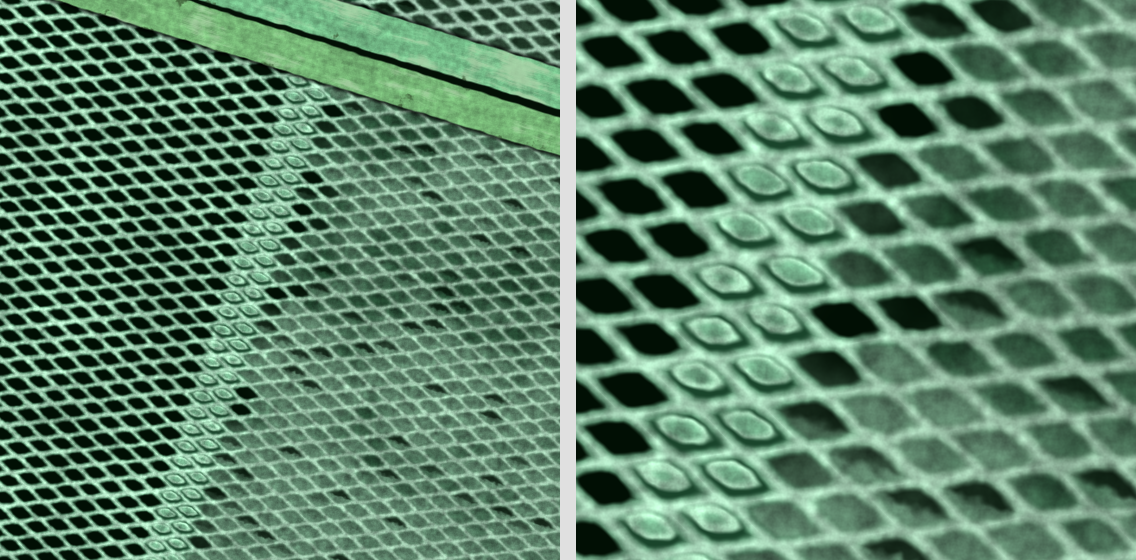
Left, the full canvas; right, a detail of the centre.
This texture is drawn by a WebGL 1 fragment shader. Its source:

```glsl
precision highp float;
// Green expanded-metal mesh with a riveted seam, a dusty backing panel and two painted beams.
uniform vec2 u_resolution;

vec2 hash2(vec2 p) {
  p = vec2(dot(p, vec2(127.1, 311.7)), dot(p, vec2(269.5, 183.3)));
  return fract(sin(p) * 43758.5);
}

// Gradient noise, roughly -0.7 to 0.7
float noise(vec2 p) {
  vec2 i = floor(p), f = fract(p), w = f * f * f * (f * (f * 6.0 - 15.0) + 10.0);
  vec2 e = vec2(0.0, 1.0);
  float a = dot(hash2(i) * 2.0 - 1.0, f);
  float b = dot(hash2(i + e.yx) * 2.0 - 1.0, f - e.yx);
  float c = dot(hash2(i + e) * 2.0 - 1.0, f - e);
  float d = dot(hash2(i + 1.0) * 2.0 - 1.0, f - 1.0);
  return mix(mix(a, b, w.x), mix(c, d, w.x), w.y);
}

float fbm(vec2 p) {
  float sum = 0.0, amp = 0.6;
  for (int i = 0; i < 4; i++) {
    sum += amp * noise(p);
    p = p * 2.1 + 7.3;
    amp *= 0.55;
  }
  return sum;
}

// Approximate signed distance to a rounded diamond
float diamond(vec2 q, vec2 size, float power) {
  vec2 k = pow(abs(q) / size + 0.0001, vec2(power));
  return (pow(k.x + k.y, 1.0 / power) - 1.0) * size.y;
}

float inside(float d, float soft) {
  return 1.0 - smoothstep(-soft, soft, d);
}

vec3 mesh(vec2 p, float soft, float grain) {
  // Skewed lattice; q is measured along the long and short diagonals of a hole
  vec2 warped = p + 0.003 * vec2(noise(p * 14.0), noise(p * 14.0 + 31.0));
  vec2 g = vec2(26.66 * warped.x - 8.17 * warped.y, 34.74 * warped.y - 3.5 * warped.x);
  g += vec2(0.241, 0.677);
  float hole = 1.0;
  vec2 q = vec2(0.0), cell = q;
  for (int j = -1; j <= 1; j++) {
    for (int i = -1; i <= 1; i++) {
      vec2 id = floor(g) + vec2(i, j), f = g - id - 0.5, r = hash2(id);
      vec2 k = vec2(0.0356 * f.x, 0.0311 * (f.y + 0.5 * f.x)) + (r - 0.5) * 0.0014;
      float d = diamond(k, vec2(0.0196, 0.0100) * (0.93 + 0.14 * r.y), 1.3);
      if (d < hole) { hole = d; q = k; cell = id; }
    }
  }
  vec2 rnd = hash2(cell);
  float rough = noise(p * 130.0);
  hole += 0.0013 * rough;

  // Panel behind the right side, beyond the ragged shadow of the seam
  float cloud = fbm(p * 5.0 + 3.0);
  float ragged = 2.5 * cloud + 0.8 * (0.5 - p.y);
  float panel = smoothstep(9.2, 11.0, cell.x + ragged + rnd.x * 1.8);
  float dusty = smoothstep(9.0, 11.5, g.x + ragged);
  float seam = step(6.5, cell.x) * step(cell.x, 8.5);

  // Strands: light on the ridge, deeper green beside each hole
  float ridge = smoothstep(-0.001, 0.0052, hole);
  vec3 strand = mix(vec3(0.25, 0.45, 0.33), vec3(0.68, 0.87, 0.75), ridge);
  vec3 dull = mix(vec3(0.36, 0.51, 0.41), vec3(0.60, 0.75, 0.65), ridge);
  strand = mix(strand, dull, dusty * 0.9);
  strand *= 0.98 + 0.55 * grain + 0.16 * rough + 0.25 * cloud;
  strand = mix(strand, vec3(0.70, 0.81, 0.77), 0.35 * smoothstep(0.75, 1.1, p.y) * dusty);

  // What shows through the holes
  vec3 dark = vec3(0.005, 0.06, 0.015);
  vec3 dust = mix(vec3(0.13, 0.27, 0.18), vec3(0.34, 0.48, 0.39),
                  smoothstep(-0.32, 0.20, cloud + 0.3 * (0.55 - p.y) + 0.3 * (rnd.x - 0.5)));
  dust *= 1.0 + 0.7 * grain - 14.0 * q.y;
  float gap = smoothstep(0.80, 0.95, rnd.y) * smoothstep(-0.004, 0.003, q.y + 0.006 * rough);
  dust = mix(dust, dark, 0.75 * gap);
  float above = step(1.15, p.y + 0.308 * p.x);
  vec3 behind = mix(dark, dust, panel * (1.0 - 0.5 * above));
  behind = mix(behind, vec3(0.10, 0.27, 0.17), seam);
  vec3 col = mix(strand, behind, inside(hole, soft * (1.0 + 0.5 * panel)));

  // Pale tabs pressed through the two seam columns, each leaving a dark crescent
  vec2 t = q + vec2(0.0022, -0.0022) + (rnd - 0.5) * 0.002;
  float tab = diamond(t, vec2(0.0165, 0.0078), 1.6) + 0.0014 * rough;
  float rim = smoothstep(-0.0055, -0.0015, tab + 0.003 * (rnd.x - 0.5));
  vec3 tabColor = mix(vec3(0.45, 0.68, 0.54), vec3(0.66, 0.86, 0.73), rim);
  tabColor *= 0.97 + 0.7 * grain + 16.0 * t.y;
  return mix(col, tabColor, seam * inside(tab, soft));
}

vec3 beams(vec2 p, float v, float grain) {
  // Streaks run along the length of the beams, patches are worn pale
  float streak = fbm(vec2(p.x * 7.0, v * 55.0));
  float upper = step(1.106, v);
  vec3 paint = mix(vec3(0.46, 0.71, 0.46), vec3(0.45, 0.73, 0.53), upper);
  paint *= 1.0 + 0.3 * streak + 0.4 * grain;
  float wear = smoothstep(0.05, 0.34, 0.6 * streak + 0.8 * fbm(p * 11.0) + 0.05 * upper);
  paint = mix(paint, vec3(0.68, 0.82, 0.66), 0.75 * wear);
  float edge = min(abs(v - 1.03), abs(v - 1.106));
  float chips = smoothstep(0.14, 0.30, fbm(p * 26.0 + 9.0) - 9.0 * edge + 0.09);
  return mix(paint, vec3(0.20, 0.30, 0.17), 0.7 * chips);
}

void main() {
  vec2 p = gl_FragCoord.xy / u_resolution;
  float soft = 0.0011 + 0.6 / u_resolution.y;
  float grain = fbm(p * 70.0);
  vec3 col = mesh(p, soft, grain);

  // Beams slope down to the right: v is the height across them
  float v = p.y + 0.308 * p.x + 0.003 * noise(p * 22.0) + 0.002 * noise(p * 60.0);
  float across = abs(v - 1.108) - 0.078;
  col *= 1.0 - 0.75 * (1.0 - smoothstep(0.0, 0.010, across));
  col = mix(col, beams(p, v, grain), inside(across, soft));
  float groove = abs(v - 1.106) - mix(0.002, 0.0075, p.x);
  col = mix(col, vec3(0.01, 0.06, 0.02), inside(groove, soft) * smoothstep(0.2, 0.35, p.x));

  gl_FragColor = vec4(clamp(col, 0.0, 1.0), 1.0);
}
```
